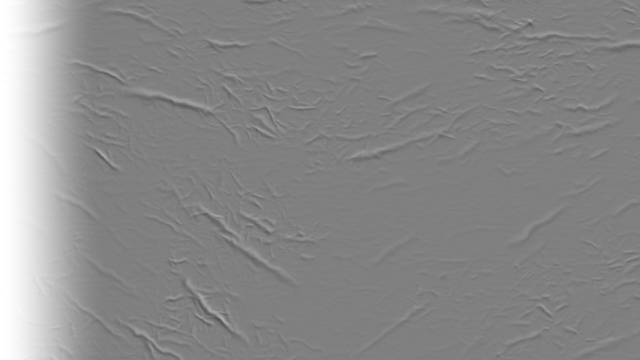
A Shadertoy shader for this texture:

```glsl
// Embossed grey surface with creases and crumbs, fading into white at the left edge.

vec4 hash4(vec2 cell) {
    vec4 n = vec4(dot(cell, vec2(127.1, 311.7)), dot(cell, vec2(269.5, 183.3)),
                  dot(cell, vec2(419.2, 371.9)), dot(cell, vec2(97.3, 157.6)));
    return fract(sin(n) * 43758.5453);
}

// Layered sines, roughly -1 to 1
float waves(vec2 p) {
    float sum = 0.0, amp = 0.5;
    for (int i = 0; i < 4; i++) {
        p = mat2(0.8, 0.6, -0.6, 0.8) * p * 1.7 + 1.3;
        sum += amp * sin(p.x + 1.5 * sin(p.y * 0.8)) * cos(p.y);
        amp *= 0.7;
    }
    return sum;
}

// Creases fall on the left, rise on the right and lie flat near the top
float creaseAngle(vec2 p) {
    float slope = mix(-0.58, 0.46, smoothstep(0.7, 1.05, p.x));
    return slope * mix(0.15, 1.0, smoothstep(0.95, 0.6, p.y));
}

// Relief shading of one curved, tapered ridge per cell
float creases(vec2 p, float size, float width, float spread, float density) {
    const vec2 light = vec2(0.4, 0.92);
    float shade = 0.0;
    vec2 base = floor(p / size);
    for (int j = -1; j <= 1; j++)
    for (int i = -1; i <= 1; i++) {
        vec2 cell = base + vec2(i, j);
        vec4 rnd = hash4(cell + size * 371.0);
        vec4 form = hash4(cell + 57.0 + size * 113.0);
        vec2 center = (cell + 0.15 + 0.7 * rnd.xy) * size;
        float angle = creaseAngle(center) + (rnd.z - 0.5) * spread;
        vec2 along = vec2(cos(angle), sin(angle));
        vec2 normal = vec2(-along.y, along.x);
        vec2 q = vec2(dot(p - center, along), dot(p - center, normal));
        float reach = size * mix(0.35, 1.05, form.x);
        float t = q.x / reach;
        q.y += (form.y - 0.5) * 0.3 * reach * t * t;
        float d = q.y / (width * mix(0.75, 1.25, form.z));
        float taper = smoothstep(1.0, 0.35, abs(t));
        float strength = step(rnd.w, density) * mix(0.25, 1.0, form.w * form.w);
        shade += d * exp(-d * d) * taper * strength * dot(normal, light);
    }
    return shade;
}

void mainImage(out vec4 fragColor, in vec2 fragCoord) {
    vec2 p = fragCoord / iResolution.y;
    float across = fragCoord.x / iResolution.x;

    // Bend the surface so that the creases wander
    vec2 bent = p + 0.011 * vec2(waves(p * 9.0), waves(p * 9.0 + 17.0))
                  + 0.003 * vec2(waves(p * 38.0 + 5.0), waves(p * 38.0 + 31.0));

    // Rough patches between calm areas, denser toward the top
    float rough = smoothstep(-0.25, 0.65, waves(p * vec2(3.2, 4.2) + 2.0) + 0.35 * p.y - 0.1);
    float top = smoothstep(0.55, 0.95, p.y);

    // Long creases, short wrinkles, crumbs and fine grain
    float relief = 0.36 * creases(bent, 0.17, 0.0085, 0.5, 0.6) * mix(0.55, 1.0, rough);
    relief += 0.25 * creases(bent, 0.075, 0.0065, 0.9, 0.7) * mix(0.25, 1.0, rough);
    relief += 0.21 * creases(bent, 0.032, 0.0052, 2.2 - 1.3 * top, 0.75) * mix(0.1, 1.0, rough);
    relief += 0.07 * creases(bent, 0.017, 0.004, 1.6, 0.9) * mix(0.35, 1.0, rough);

    // Faint ripples, nearly level
    relief += 0.009 * sin(bent.y * 330.0 + 3.0 * waves(p * 7.0)) * waves(p * vec2(5.0, 14.0));

    // White glow at the left, which washes out the relief
    float edge = 0.16 + 0.008 * sin(p.y * 5.0 + 1.0);
    float glow = smoothstep(edge, 0.0, across);
    float grey = 0.5 + 0.5 * glow + relief * (1.0 - 0.9 * glow);
    vec3 tint = vec3(0.004, 0.0, -0.006) * smoothstep(0.04, 0.15, abs(relief));
    fragColor = vec4(clamp(vec3(grey) + tint, 0.0, 1.0), 1.0);
}
```
